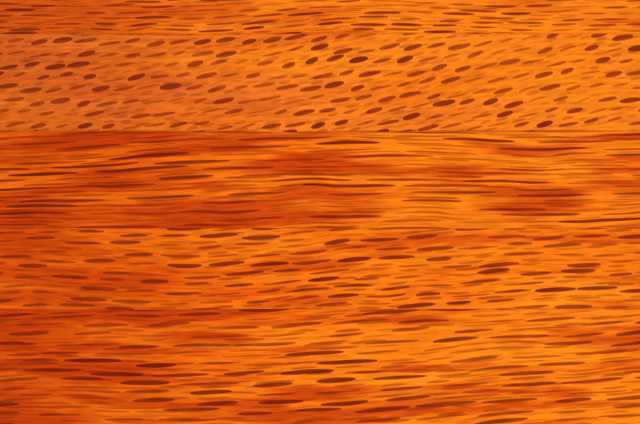
Give the GLSL for this texture, as a Shadertoy shader.

```glsl
// Lacquered orange oak boards with dark, broken horizontal pores.
#define PORE_STRENGTH 0.80
#define FINE_STRENGTH 0.45
#define PORE_SOFTNESS 0.0024
#define GRAIN_WAVE 0.030
#define STREAK_AMOUNT 0.85
#define FIBRE_CONTRAST 0.14
#define SEAM_DARKNESS 0.45

const vec3 AMBER = vec3(0.99, 0.53, 0.09);
const vec3 TAN   = vec3(0.90, 0.42, 0.14);
const vec3 FLAME = vec3(0.94, 0.37, 0.05);
const vec3 RUST  = vec3(0.76, 0.21, 0.04);
const vec3 PORE  = vec3(0.40, 0.09, 0.04);

// Per board: pore rows per unit height, pore length, tilt in rows, redness.
const int BOARDS = 5;
const vec4 BOARD[BOARDS] = vec4[](
    vec4(44.0, 0.15, 0.20, 0.85),
    vec4(46.0, 0.10, 0.15, 0.65),
    vec4(64.0, 0.23, 0.10, 0.90),
    vec4(37.0, 0.055, 0.30, 0.22),
    vec4(72.0, 0.09, 0.15, 0.45));
const float BOARD_BOTTOM[BOARDS] = float[](-0.1, 0.27, 0.46, 0.69, 0.92);

float hash(vec2 p) {
    vec3 q = fract(vec3(p.xyx) * 0.1031);
    q += dot(q, q.yzx + 33.33);
    return fract((q.x + q.y) * q.z);
}

float noise(vec2 p) {
    vec2 i = floor(p), f = fract(p);
    f = f * f * (3.0 - 2.0 * f);
    return mix(mix(hash(i), hash(i + vec2(1, 0)), f.x),
               mix(hash(i + vec2(0, 1)), hash(i + vec2(1, 1)), f.x), f.y);
}

float fbm(vec2 p) {
    float sum = 0.0, gain = 0.53;
    for (int i = 0; i < 4; i++) {
        sum += gain * noise(p);
        p = p * 2.03 + 17.0;
        gain *= 0.5;
    }
    return sum;
}

// Tapered dashes, one per cell, on rows that are shifted at random.
float pores(vec2 p, float rows, float len, float tilt, float seed) {
    float y = p.y * rows, ink = 0.0;
    float soft = PORE_SOFTNESS * rows;
    for (int j = -1; j <= 1; j++) {
        float row = floor(y) + float(j);
        float x = p.x / len + 31.0 * hash(vec2(row + 90.0, seed));
        vec2 cell = vec2(floor(x), row + 90.0 + seed * 7.0);
        float size = hash(cell + 3.7);
        float along = (fract(x) - 0.5) / mix(0.28, 0.5, hash(cell + 11.3));
        float taper = sqrt(max(1.0 - along * along, 0.0));
        float middle = row + 0.5 + 0.5 * (hash(cell + 23.1) - 0.5) + tilt * along * 0.5;
        float width = mix(0.07, 0.24, size) * taper;
        float line = 1.0 - smoothstep(width - soft, width + soft, abs(y - middle));
        ink = max(ink, line * smoothstep(0.0, 0.45, taper) * mix(0.45, 1.0, size));
    }
    return ink;
}

// Colour of one board: ground tone, red streaks, pores and fibres.
vec3 boardColor(vec2 p, vec4 board, float seed) {
    float left = 1.0 - smoothstep(0.0, 1.1, p.x);
    float redness = board.w;

    vec2 g = p;
    g.y += GRAIN_WAVE * (noise(p * vec2(2.3, 3.0) + seed) - 0.5);
    g.y += 0.007 * (noise(p * vec2(11.0, 16.0) + seed) - 0.5);
    g.y -= 0.025 * p.x * noise(vec2(p.x * 1.5, seed));

    float light = 0.75 - 0.65 * left + 1.1 * (fbm(g * vec2(3.0, 14.0) + seed) - 0.5);
    vec3 ground = mix(TAN, FLAME, smoothstep(0.3, 0.6, redness));
    vec3 col = mix(ground, AMBER, clamp(light, 0.0, 1.0));

    float streak = fbm(g * vec2(4.0, 38.0) + seed * 5.0) + 0.20 * left;
    streak = smoothstep(0.46, 0.78, streak);
    col = mix(col, RUST, streak * redness * STREAK_AMOUNT);

    float patchy = 0.65 + 0.5 * noise(g * vec2(3.5, 13.0) + seed * 2.0);
    float bold = pores(g, board.x, board.y, board.z, seed);
    float fine = pores(g + 0.37, board.x * 1.55, board.y * 0.7, board.z, seed + 9.0);
    col = mix(col, PORE, min(bold * PORE_STRENGTH * patchy, 0.92));
    col = mix(col, PORE, fine * FINE_STRENGTH * patchy * (0.45 + 0.55 * redness));

    float fibre = noise(g * vec2(32.0, 210.0)) - 0.5;
    return col * (1.0 + FIBRE_CONTRAST * fibre);
}

void mainImage(out vec4 fragColor, in vec2 fragCoord) {
    vec2 p = fragCoord / iResolution.y;
    float edge = 0.0015;
    vec3 col = FLAME;

    // Stack the boards upward; each covers what lies below its seam.
    for (int i = 0; i < BOARDS; i++) {
        float above = p.y - BOARD_BOTTOM[i] - 0.004 * (noise(vec2(p.x * 3.0, float(i))) - 0.5);
        vec3 board = boardColor(p, BOARD[i], float(i) * 3.0 + 1.0);
        col = mix(col, board, smoothstep(-edge, edge, above));
        float seam = 1.0 - smoothstep(0.001, 0.005, abs(above));
        float firm = i == 3 ? 1.0 : 0.35;
        col = mix(col, PORE, seam * firm * SEAM_DARKNESS * noise(vec2(p.x * 9.0, 4.0)));
    }

    // The varnish falls off toward the left border.
    col *= mix(0.95, 1.02, smoothstep(0.0, 0.8, p.x));
    fragColor = vec4(clamp(col, 0.0, 1.0), 1.0);
}
```
